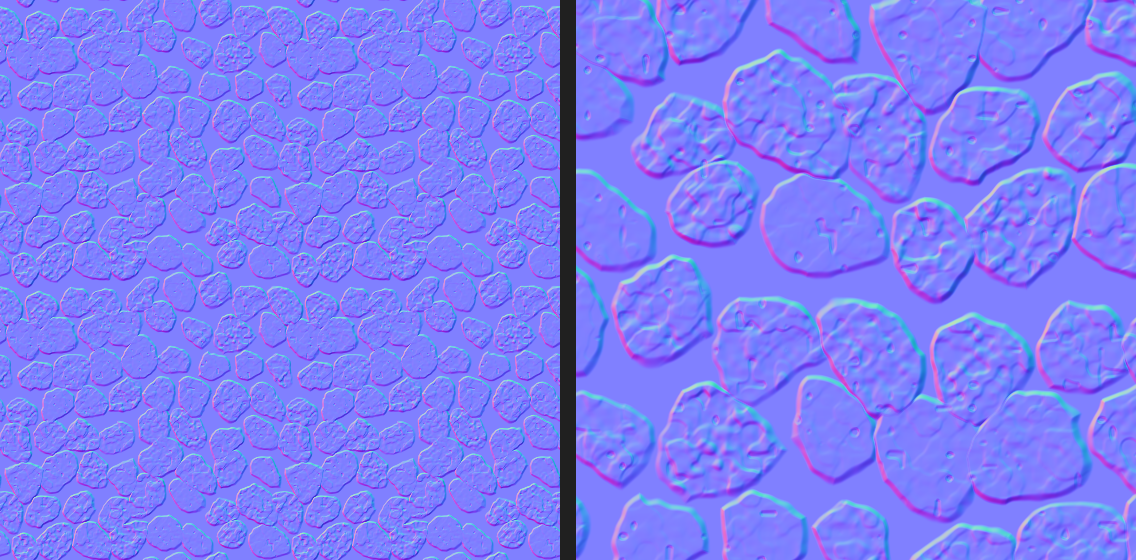
Left: the whole. Right: its middle third, enlarged.
This texture map is drawn by a three.js fragment shader. Its source:

```glsl
// Tiling normal map of closely laid, rounded cobblestones with chipped, grainy faces
varying vec2 vUv;

const float TILE = 8.0; // cells per repeat; the canvas holds two repeats each way

float hash(vec2 p) {
  return fract(sin(dot(p, vec2(127.1, 311.7))) * 43758.5453);
}

// Value noise that wraps every TILE cells; freq must be whole
float noise(vec2 p, float freq, float seed) {
  p *= freq;
  vec2 i = floor(p), f = fract(p);
  f = f * f * (3.0 - 2.0 * f);
  float period = TILE * freq;
  vec2 a = mod(i, period) + seed;
  vec2 b = mod(i + 1.0, period) + seed;
  return mix(mix(hash(a), hash(vec2(b.x, a.y)), f.x),
             mix(hash(vec2(a.x, b.y)), hash(b), f.x), f.y);
}

// Ledges, slanted streaks, chips and grain on the stone faces, centred on zero
float faceRelief(vec2 p) {
  float broad = noise(p, 3.0, 3.7);
  float chips = noise(p, 7.0, 9.1);
  float grain = noise(p, 13.0, 5.3);
  float streak = noise(vec2(3.0 * (p.x - p.y), p.x + p.y), 2.0, 7.9);
  float h = 0.011 * smoothstep(0.45, 0.57, broad + 0.4 * (chips - 0.5) + 0.2 * (grain - 0.5));
  h += 0.010 * smoothstep(0.45, 0.75, streak + 0.3 * (grain - 0.5));
  h += 0.006 * smoothstep(0.5, 0.75, chips);
  return h + 0.009 * grain - 0.018;
}

// Signed depth inside a stone outline: a circle blended with a polygon
float stoneDepth(vec2 q, vec2 id) {
  float turn = 6.2832 * hash(id + 11.3);
  float sides = 3.0 + floor(2.99 * hash(id + 23.9));
  float sector = 6.2832 / sides;
  float ang = atan(q.y, q.x);
  float facet = cos(0.5 * sector) / cos(mod(ang + turn, sector) - 0.5 * sector);
  float size = mix(0.45, 0.63, hash(id + 37.1));
  float wobble = 0.025 * sin(3.0 * ang + turn * 5.0) + 0.04 * sin(2.0 * ang + turn * 3.0);
  return size * mix(1.0, facet, 0.27) + wobble - length(q);
}

float height(vec2 p) {
  // Ragged outlines on gently wandering rows
  vec2 warp = vec2(noise(p, 2.0, 1.3), noise(p, 2.0, 6.2)) - 0.5;
  vec2 nick = vec2(noise(p, 8.0, 2.4), noise(p, 8.0, 8.6)) - 0.5;
  vec2 w = p + 0.16 * warp + 0.05 * nick;
  w.y += 0.2 * sin(6.2832 * w.x / TILE + 0.8) + 0.1 * sin(18.85 * w.x / TILE);
  float relief = faceRelief(p);
  float pits = 0.012 * smoothstep(0.82, 0.93, noise(p, 9.0, 4.8));

  float top = 0.0;
  for (int j = -1; j <= 1; j++) {
    // Each row is shifted like loose brickwork
    float row = floor(w.y) + float(j);
    float wrapRow = mod(row, TILE);
    float shift = 0.5 * mod(wrapRow, 2.0) + 0.4 * hash(vec2(wrapRow, 5.5));
    for (int i = -1; i <= 1; i++) {
      float col = floor(w.x - shift) + float(i);
      vec2 id = vec2(mod(col, TILE), wrapRow);
      vec2 jitter = vec2(hash(id + 0.7), hash(id + 51.2)) - 0.5;
      vec2 q = w - vec2(col + shift, row) - 0.5 - vec2(0.2, 0.36) * jitter;
      float depth = stoneDepth(q, id);
      // Steep bevel at upper left, gentler at lower right
      float bevel = 0.062 + 0.03 * clamp(q.x - q.y, -0.6, 0.9);
      float rough = mix(0.2, 1.5, hash(id + 71.4));
      float level = 0.033 + 0.015 * hash(id + 83.6);
      float face = level + rough * relief - pits;
      top = max(top, smoothstep(0.0, bevel, depth) * face);
    }
  }
  return top;
}

void main() {
  vec2 p = vUv * 2.0 * TILE;
  vec2 e = vec2(0.014, 0.0);
  vec2 slope = vec2(height(p + e.xy) - height(p - e.xy),
                    height(p + e.yx) - height(p - e.yx)) / (2.0 * e.x);
  // Red faces the left side, green faces the top
  vec3 normal = normalize(vec3(slope.x, -slope.y, 1.0));
  gl_FragColor = vec4(0.5 + 0.5 * normal, 1.0);
}
```
